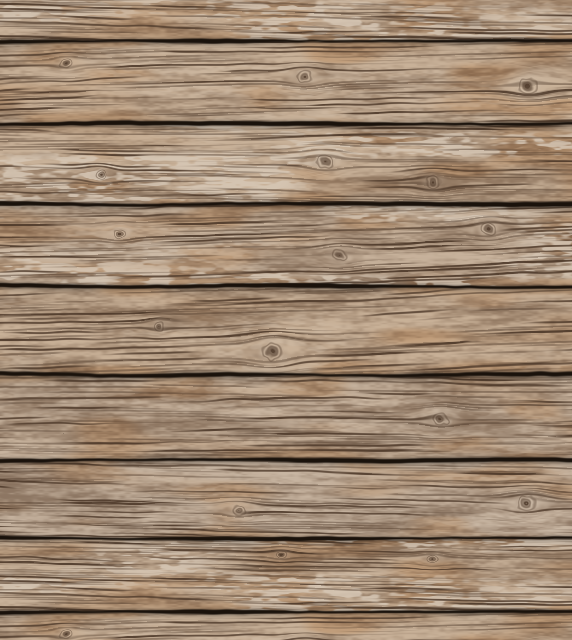
A WebGL 1 fragment shader for this texture:

```glsl
precision highp float;
uniform vec2 u_resolution;

#define PITCH 0.1274
#define FIRST_GAP 0.065
#define BOARDS 7.0
#define GAP_MIN 0.0012
#define GAP_MAX 0.0036
#define CRACK_WIDTH 0.0009
#define KNOT_SIZE 0.011
#define GAP_COLOR vec3(0.10, 0.07, 0.045)
#define CRACK_COLOR vec3(0.30, 0.22, 0.16)
#define WOOD_DARK vec3(0.55, 0.465, 0.39)
#define WOOD_LIGHT vec3(0.77, 0.70, 0.625)
#define WORN_COLOR vec3(0.84, 0.78, 0.71)

float hash(vec2 p) {
  vec3 q = fract(p.xyx * 0.1031);
  q += dot(q, q.yzx + 33.33);
  return fract((q.x + q.y) * q.z);
}

float noise(vec2 p) {
  vec2 i = floor(p), f = fract(p);
  f = f * f * (3.0 - 2.0 * f);
  return mix(mix(hash(i), hash(i + vec2(1, 0)), f.x),
             mix(hash(i + vec2(0, 1)), hash(i + vec2(1, 1)), f.x), f.y);
}

// Long wandering cracks; each one fades in and out along its length
float cracks(vec2 g, float density, float slope, float px) {
  float f = g.y * density + g.x * slope + 2.0 * noise(g * vec2(3.0, 9.0))
          + 0.35 * noise(g * vec2(22.0, 30.0));
  float k = floor(f);
  float jitter = 0.5 * (hash(vec2(k, 5.0)) - 0.5);
  float d = abs(fract(f) - 0.5 + jitter) / density;
  float presence = smoothstep(0.48, 0.8, noise(vec2(g.x * 7.0 + 40.0 * jitter, k * 7.3)));
  float w = CRACK_WIDTH * presence;
  return presence * (1.0 - smoothstep(w * 0.4, w + px, d));
}

void main() {
  vec2 p = gl_FragCoord.xy / u_resolution.y;
  float px = 1.0 / u_resolution.y;

  // Board layout, counted downwards, with slightly uneven spacing
  float t = 1.0 - p.y;
  float bulge = (t - 0.715) / 0.16;
  bulge *= bulge;
  float row = (t - 0.017 * exp(-bulge * bulge) - FIRST_GAP) / PITCH + 1.0;
  float id = mod(floor(row), BOARDS);
  float v = fract(row);
  vec2 q = vec2(p.x, v * PITCH);
  vec2 g = q + id * vec2(3.7, 1.9) + 1.0;
  float tint = hash(vec2(id, 2.0));

  // Knots push the grain aside and add rings, a core and a pale halo
  float rings = 0.0, core = 0.0, halo = 0.0;
  for (int i = 0; i < 3; i++) {
    vec2 seed = vec2(id * 3.1 + 1.0, float(i) * 5.7 + 2.0);
    float chance = hash(seed + 9.0);
    float size = KNOT_SIZE * mix(0.55, 1.15, hash(seed + 4.0)) * step(0.25, chance) + 0.0001;
    vec2 c = vec2((float(i) + mix(0.15, 0.85, hash(seed))) * 0.3,
                  PITCH * mix(0.2, 0.8, hash(seed + 17.0)));
    vec2 d = q - c;
    vec2 s = d / (size * vec2(3.5, 2.0));
    g.y -= d.y * 0.75 * exp(-dot(s, s));
    float r = length(d * vec2(0.8, 1.0)) / size + 0.5 * (noise(q * 130.0) - 0.5);
    float disc = 1.0 - smoothstep(0.8, 1.4, r);
    rings += disc * (0.5 + 0.5 * cos(r * 13.0));
    core += (1.0 - smoothstep(0.2, 0.55, r)) * mix(0.3, 1.0, chance);
    halo += exp(-r * r * 0.5);
  }

  // Layered grain, from broad stains to fine fibres
  float tone = 0.30 * noise(g * vec2(5.0, 28.0))
             + 0.28 * noise(g * vec2(11.0, 100.0))
             + 0.24 * noise(g * vec2(28.0, 210.0))
             + 0.18 * noise(g * vec2(110.0, 400.0));
  tone += 0.10 * (tint - 0.5);
  vec3 col = mix(WOOD_DARK, WOOD_LIGHT, smoothstep(0.2, 0.75, tone));
  float stain = smoothstep(0.5, 0.85, noise(g * vec2(9.0, 40.0) + 31.0));
  col *= mix(vec3(1.0), vec3(0.96, 0.89, 0.81), stain);
  col *= mix(vec3(0.99, 1.0, 1.02), vec3(1.02, 0.99, 0.95), tint);

  // Pale flaking wear, strong on a few boards only
  float worn = (abs(id - 2.5) < 1.0 || id < 0.5) ? 1.0 : 0.25;
  float patches = smoothstep(0.38, 0.7, noise(g * vec2(4.0, 24.0) + 11.0));
  float flakes = 0.55 * noise(g * vec2(26.0, 160.0) + 7.0)
               + 0.45 * noise(g * vec2(70.0, 290.0));
  col = mix(col, WORN_COLOR, 0.85 * worn * patches * smoothstep(0.42, 0.62, flakes));

  // Cracks in two sizes, then the knots
  float slope = 8.0 * (hash(vec2(id, 8.0)) - 0.5);
  float crack = 0.8 * cracks(g, 130.0, slope, px)
              + 0.45 * cracks(g + 13.0, 260.0, slope * 2.0, px);
  col = mix(col, CRACK_COLOR, min(crack, 0.9));
  col = mix(col, WORN_COLOR, 0.25 * min(halo, 1.0));
  col = mix(col, CRACK_COLOR, min(0.45 * rings + 0.75 * core, 0.9));

  // Dark gaps of changing width with a soft shadow on their edges
  float edge = floor(row + 0.5);
  float edgeId = mod(edge, BOARDS) * 11.0 + 3.0;
  float e = (row - edge) * PITCH + 0.004 * (noise(vec2(p.x * 5.0, edgeId)) - 0.5)
          + 0.0012 * (noise(vec2(p.x * 45.0, edgeId)) - 0.5);
  float halfGap = mix(GAP_MIN, GAP_MAX, noise(vec2(p.x * 6.0 + 20.0, edgeId)));
  float away = abs(e) - halfGap;
  float reach = e > 0.0 ? 0.0035 : 0.002;
  col *= 1.0 - 0.4 * exp(-max(away, 0.0) / reach);
  col = mix(GAP_COLOR, col, smoothstep(-px, px, away));

  gl_FragColor = vec4(col, 1.0);
}
```
